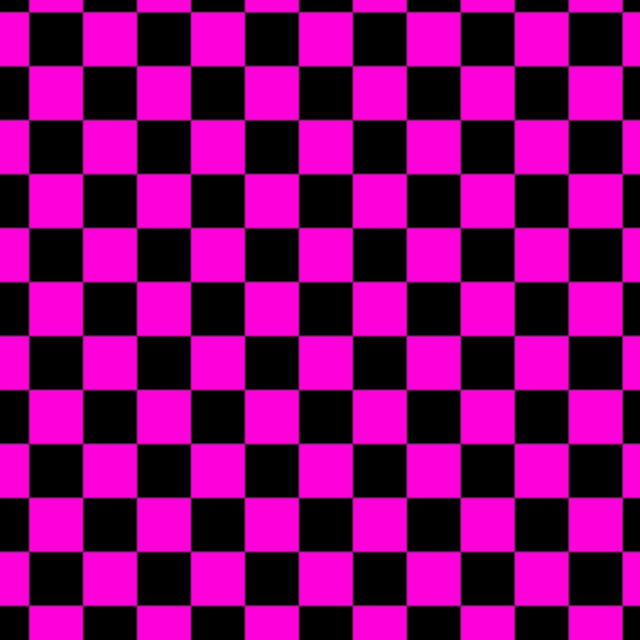
A three.js fragment shader for this pattern:

```glsl
// Magenta and black checkerboard, a little under twelve squares each way, cut off
// at the canvas edges. Two soft square waves are multiplied to form the checks,
// and the narrow blend along each seam is slightly greyed.
varying vec2 vUv;

// Square wave per axis: -1 in even cells, +1 in odd cells, with soft crossings.
vec2 softSquareWave(vec2 cell) {
  vec2 edgeDistance = abs(mod(cell + 0.5, 2.0) - 1.0) - 0.5;
  return clamp(edgeDistance / 0.028, -1.0, 1.0);
}

void main() {
  // Cell coordinates, offset so the grid starts with partial squares
  vec2 cell = (vUv - vec2(0.0456, 0.0534)) / 0.0843;

  // Checks: magenta where the two waves disagree
  vec2 wave = softSquareWave(cell);
  float magenta = 0.5 - 0.5 * wave.x * wave.y;
  vec3 color = mix(vec3(0.005, 0.0, 0.0), vec3(0.995, 0.005, 0.855), magenta);

  // Seams: a faint grey tint, strongest on the magenta side
  float seam = 4.0 * magenta * (1.0 - magenta);
  color += seam * magenta * vec3(0.03, 0.16, 0.03);

  gl_FragColor = vec4(color, 1.0);
}
```
